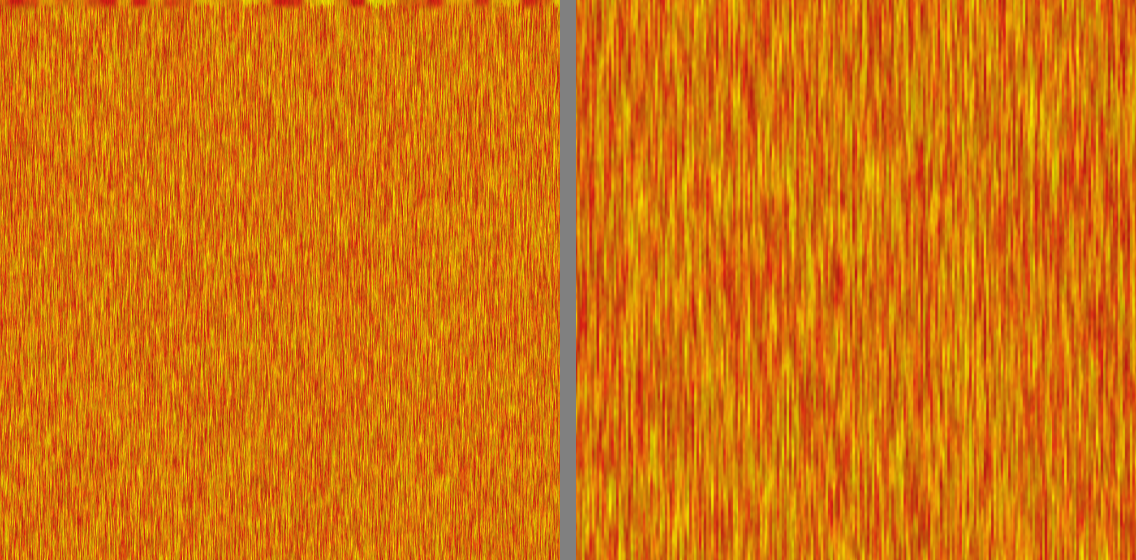
Left, the full canvas; right, a detail of the centre.
Reproduce this texture procedurally as a WebGL 2 fragment shader.

```glsl
#version 300 es
precision highp float;
precision highp int;
// Dense hair-thin vertical fibres running from red through orange to yellow.
// Staggered column noise, roughened along its length and softened by coarser
// octaves, sets the hue; a fine layer shades it and the top rim turns to blots.

#define RED_END vec3(0.792, 0.120, 0.072)
#define YELLOW_END vec3(0.888, 0.820, 0.008)
#define HUE_MEAN 0.478
#define HUE_SPREAD 0.182
#define SHADE_SPREAD 0.05
#define FIBRE_FREQ vec2(690.0, 36.0)
#define OCTAVES 4
#define OCTAVE_GAIN 0.29
#define GRIT_OCTAVES 2
#define GRIT_GAIN 0.5
#define RIM_START 0.982
#define RIM_FREQ vec2(36.0, 10.0)

uniform vec2 u_resolution;
out vec4 fragColor;

// Integer hash of a cell and a layer number, returned in 0..1.
float hash(ivec2 cell, int layer) {
    uint h = uint(cell.x) * 1597334673u ^ uint(cell.y) * 3812015801u;
    h ^= uint(layer) * 2654435769u;
    h = (h ^ (h >> 16)) * 2246822519u;
    h = (h ^ (h >> 13)) * 3266489917u;
    h ^= h >> 16;
    return float(h >> 8) / 16777216.0;
}

// Smooth noise along one column, shifted so that fibre ends are staggered.
float columnNoise(int column, float y, int layer) {
    y += 16.0 * hash(ivec2(column, -7), layer);
    int row = int(floor(y));
    float blend = smoothstep(0.1, 0.9, fract(y));
    return mix(hash(ivec2(column, row), layer),
               hash(ivec2(column, row + 1), layer), blend);
}

// Blend of neighbouring columns, scaled to zero mean and about unit deviation.
float fibres(vec2 p, int layer) {
    int column = int(floor(p.x));
    float blend = smoothstep(0.2, 0.8, fract(p.x));
    float n = mix(columnNoise(column, p.y, layer),
                  columnNoise(column + 1, p.y, layer), blend);
    return (n - 0.5) / 0.23;
}

// Sum of all layers, kept at unit deviation.
float fibreSum(vec2 p) {
    float sum = 0.0, power = 0.0;

    // From the finest fibres down to soft patches.
    vec2 freq = FIBRE_FREQ;
    float weight = 1.0;
    for (int i = 0; i < OCTAVES; i++) {
        sum += weight * fibres(p * freq, i);
        power += weight * weight;
        weight *= OCTAVE_GAIN;
        freq *= vec2(0.41, 0.7);
    }

    // Grit that breaks up each fibre along its length.
    freq = FIBRE_FREQ;
    weight = 1.0;
    for (int i = 0; i < GRIT_OCTAVES; i++) {
        freq.y *= 2.7;
        weight *= GRIT_GAIN;
        sum += weight * fibres(p * freq, 31 + i);
        power += weight * weight;
    }
    return sum * inversesqrt(power);
}

void main() {
    vec2 p = gl_FragCoord.xy / u_resolution;

    // Hue: fibres everywhere, broad blots with a ragged edge along the top rim.
    float hue = fibreSum(p);
    float blots = 1.7 * fibres(p * RIM_FREQ, 11) + 0.2 * hue;
    hue = mix(hue, blots, smoothstep(RIM_START, 0.998, p.y + 0.003 * hue));
    float t = clamp(HUE_MEAN + HUE_SPREAD * hue, 0.0, 1.0);

    // Shade: fine light and dark threads independent of hue.
    float shade = fibres(p * FIBRE_FREQ * vec2(0.93, 2.0), 23);
    vec3 color = mix(RED_END, YELLOW_END, t) * (1.0 + SHADE_SPREAD * shade);

    fragColor = vec4(clamp(color, 0.0, 1.0), 1.0);
}
```
